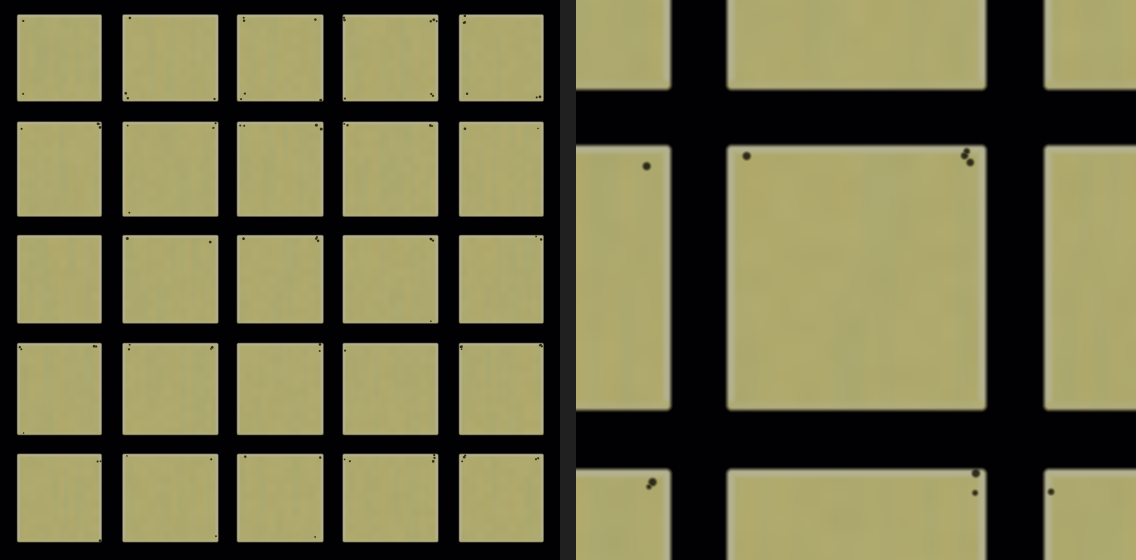
Left, the full canvas; right, a detail of the centre.
Write a WebGL 2 fragment shader that draws this pattern.

```glsl
#version 300 es
precision highp float;
// Five by five grid of olive tiles on black, with pale rims and speckled corners.

uniform vec2 u_resolution;
out vec4 fragColor;

const float GRID_COUNT = 5.0;
const vec3 GROUT = vec3(0.004, 0.0, 0.006);
const vec3 OLIVE = vec3(0.682, 0.662, 0.428);
const vec3 PALE_RIM = vec3(0.705, 0.695, 0.56);
const vec3 SPECK = vec3(0.09, 0.08, 0.03);

// Start and end of each column (left to right) and row (bottom to top).
const vec2 COLUMNS[5] = vec2[5](
    vec2(0.0306, 0.1816), vec2(0.2188, 0.3898), vec2(0.4232, 0.5775),
    vec2(0.6120, 0.7826), vec2(0.8197, 0.9707));
const vec2 ROWS[5] = vec2[5](
    vec2(0.0319, 0.1895), vec2(0.2233, 0.3874), vec2(0.4225, 0.5801),
    vec2(0.6133, 0.7826), vec2(0.8190, 0.9740));

float hash(vec2 p) {
    vec3 q = fract(p.xyx * vec3(0.1031, 0.1030, 0.0973));
    q += dot(q, q.yzx + 33.33);
    return fract((q.x + q.y) * q.z);
}

float valueNoise(vec2 p) {
    vec2 i = floor(p);
    vec2 f = fract(p);
    f = f * f * (3.0 - 2.0 * f);
    float low = mix(hash(i), hash(i + vec2(1.0, 0.0)), f.x);
    float high = mix(hash(i + vec2(0.0, 1.0)), hash(i + vec2(1.0)), f.x);
    return mix(low, high, f.y);
}

float roundedBox(vec2 p, vec2 halfSize, float radius) {
    vec2 q = abs(p) - halfSize + radius;
    return length(max(q, 0.0)) + min(max(q.x, q.y), 0.0) - radius;
}

// Small dark flecks scattered near the four corners of one tile.
float cornerSpecks(vec2 p, vec2 halfSize, vec2 cell, float blur) {
    float cover = 0.0;
    for (int corner = 0; corner < 4; corner++) {
        vec2 side = vec2(float(corner & 1), float(corner >> 1)) * 2.0 - 1.0;
        bool worn = side.y > 0.0 || cell.y > GRID_COUNT - 1.5;
        float chance = worn ? 0.42 : 0.03;
        chance += worn && side.x > 0.0 ? 0.15 : 0.0;
        for (int n = 0; n < 3; n++) {
            vec2 seed = cell * 17.0 + vec2(float(corner) * 5.0, float(n) * 7.0) + 3.0;
            vec2 inset = 0.002 + 0.013 * vec2(hash(seed), hash(seed + 41.0));
            float radius = mix(0.0012, 0.0026, hash(seed + 83.0));
            float dist = length(p - side * (halfSize - inset)) - radius;
            float present = step(hash(seed + 127.0), chance);
            cover = max(cover, present * (1.0 - smoothstep(-blur, blur, dist)));
        }
    }
    return cover;
}

// Faint vertical bands and soft mottling.
vec3 tileColour(vec2 uv) {
    float bands = valueNoise(vec2(uv.x * 110.0, uv.y * 9.0)) - 0.5;
    float mottle = valueNoise(uv * 70.0 + 19.0) - 0.5;
    return OLIVE + bands * vec3(0.026, 0.002, -0.014) + mottle * 0.014;
}

void main() {
    vec2 uv = gl_FragCoord.xy / u_resolution;
    float pixel = 1.0 / min(u_resolution.x, u_resolution.y);
    float blur = max(0.0018, 0.7 * pixel);

    // Locate the tile that owns this point.
    vec2 cell = clamp(floor(uv * GRID_COUNT), 0.0, GRID_COUNT - 1.0);
    vec2 spanX = COLUMNS[int(cell.x)];
    vec2 spanY = ROWS[int(cell.y)];
    vec2 low = vec2(spanX.x, spanY.x);
    vec2 high = vec2(spanX.y, spanY.y);
    vec2 halfSize = 0.5 * (high - low);
    vec2 p = uv - 0.5 * (low + high);

    // Pale rim on the sides and top, weaker along the bottom.
    float edge = roundedBox(p, halfSize, 0.003);
    float rim = smoothstep(-0.0065, -0.0025, edge);
    rim *= mix(0.35, 1.0, smoothstep(0.003, 0.008, p.y + halfSize.y));

    vec3 colour = mix(tileColour(uv), PALE_RIM, rim);
    colour = mix(colour, SPECK, 0.85 * cornerSpecks(p, halfSize, cell, blur * 0.7));
    float tile = 1.0 - smoothstep(-blur, blur, edge);
    fragColor = vec4(mix(GROUT, colour, tile), 1.0);
}
```
